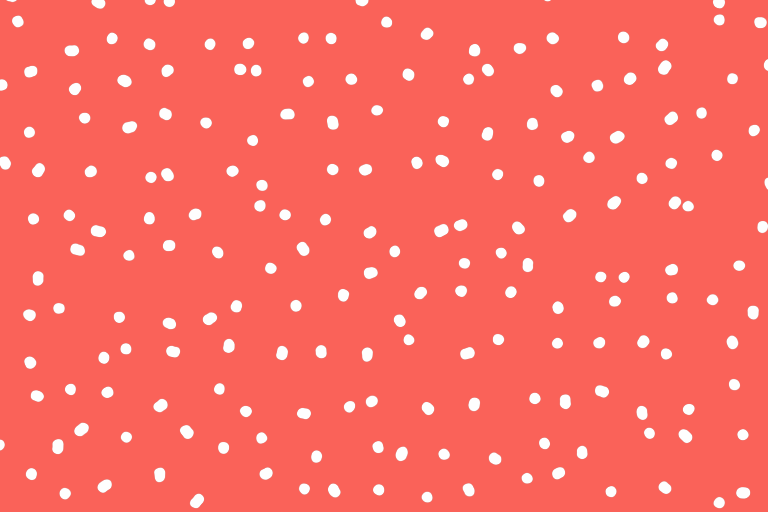
A WebGL 1 fragment shader for this pattern:

```glsl
precision highp float;
// Small white hand-cut dots scattered evenly over a flat coral ground.
// A jittered, brick-offset grid places one dot per cell; each dot is a short,
// randomly turned capsule whose outline is bent slightly by gradient noise.

uniform vec2 u_resolution;

const vec3 CORAL = vec3(0.98, 0.384, 0.35);
const vec3 WHITE = vec3(0.995);

// Lengths are fractions of the canvas height.
const float CELLS_PER_HEIGHT = 11.28;
const float JITTER = 0.74;          // in cells, full range
const float DOT_RADIUS = 0.0108;
const float MAX_STRETCH = 0.0042;   // half length of the capsule core
const float WOBBLE = 0.0018;
const float WOBBLE_FREQUENCY = 65.0;
const float RIM_SHADE = 0.26;

vec2 hash2(vec2 p) {
    vec3 q = fract(vec3(p.xyx) * vec3(0.1031, 0.1030, 0.0973));
    q += dot(q, q.yzx + 33.33);
    return fract((q.xx + q.yz) * q.zy);
}

vec2 gradient(vec2 corner) {
    float angle = 6.2832 * hash2(corner).x;
    return vec2(cos(angle), sin(angle));
}

float gradientNoise(vec2 p) {
    vec2 i = floor(p);
    vec2 f = p - i;
    vec2 w = f * f * f * (f * (f * 6.0 - 15.0) + 10.0);
    vec2 e = vec2(1.0, 0.0);
    float a = dot(gradient(i), f);
    float b = dot(gradient(i + e.xy), f - e.xy);
    float c = dot(gradient(i + e.yx), f - e.yx);
    float d = dot(gradient(i + e.xx), f - e.xx);
    return mix(mix(a, b, w.x), mix(c, d, w.x), w.y);
}

float capsuleDistance(vec2 p, vec2 axis, float halfLength, float radius) {
    float along = clamp(dot(p, axis), -halfLength, halfLength);
    return length(p - axis * along) - radius;
}

// Signed distance to the dot that belongs to one grid cell.
float dotDistance(vec2 p, vec2 cell, float rowShift) {
    vec2 jitter = (hash2(cell + 17.0) - 0.5) * JITTER;
    vec2 center = (cell + 0.5 + vec2(rowShift, 0.0) + jitter) / CELLS_PER_HEIGHT;
    vec2 shape = hash2(cell + 71.0);
    float angle = 3.1416 * shape.x;
    vec2 axis = vec2(cos(angle), sin(angle));
    float stretch = MAX_STRETCH * shape.y * shape.y;
    vec2 local = p - center;
    float bend = WOBBLE * gradientNoise(local * WOBBLE_FREQUENCY + cell * 7.3 + 50.0);
    return capsuleDistance(local, axis, stretch, DOT_RADIUS) + bend;
}

// Nearest dot among the neighbouring cells of three rows.
float scatterDistance(vec2 p) {
    vec2 grid = p * CELLS_PER_HEIGHT;
    float nearest = 1.0;
    for (int j = -1; j <= 1; j++) {
        float row = floor(grid.y) + float(j);
        float rowShift = 0.5 * mod(row, 2.0);
        float column = floor(grid.x - rowShift);
        for (int i = -1; i <= 1; i++) {
            vec2 cell = vec2(column + float(i), row);
            nearest = min(nearest, dotDistance(p, cell, rowShift));
        }
    }
    return nearest;
}

void main() {
    vec2 p = gl_FragCoord.xy / u_resolution.y;
    float softness = 0.7 / u_resolution.y;
    float cover = 1.0 - smoothstep(-softness, softness, scatterDistance(p));

    // The blended rim is slightly greyed.
    vec3 color = mix(CORAL, WHITE, cover) - RIM_SHADE * cover * (1.0 - cover);
    gl_FragColor = vec4(color, 1.0);
}
```
